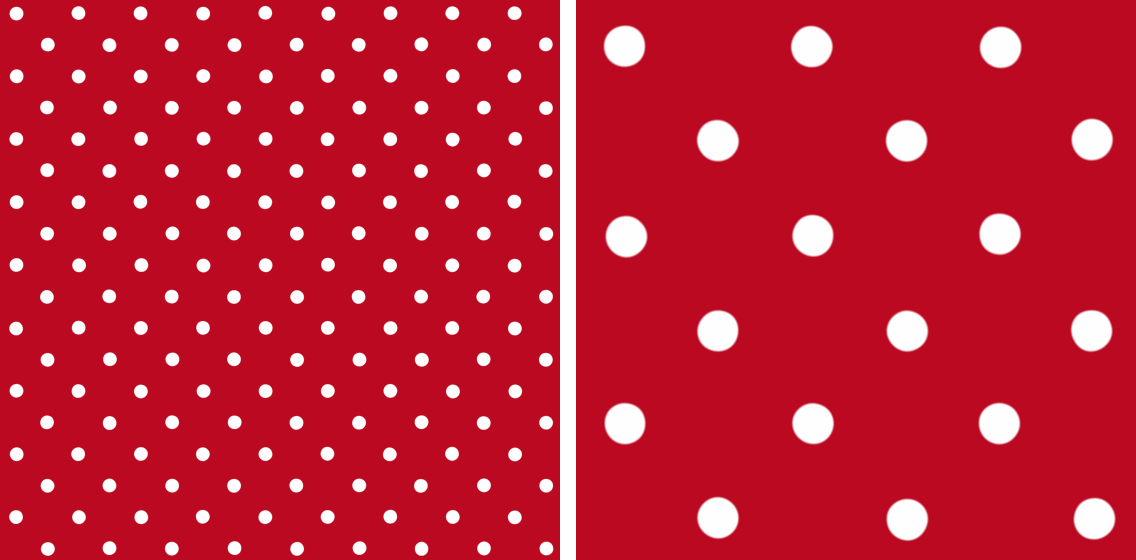
Left, the full canvas; right, a detail of the centre.
Give the GLSL for this pattern, as a WebGL 1 fragment shader.

```glsl
precision highp float;

uniform vec2 u_resolution;

const vec3 RED = vec3(0.73, 0.035, 0.125);
const vec3 WHITE = vec3(0.995, 0.995, 0.995);
const vec2 PITCH = vec2(0.1113, 0.05623);        // column step, row step
const vec2 FIRST_DOT = vec2(0.029, 0.0236);      // from the top left corner
const float DOT_RADIUS = 0.0122;
const float JITTER = 0.0009;
const float WOBBLE = 0.0006;
const float EDGE_SOFTNESS = 0.0018;

vec2 hash2(vec2 p) {
    vec3 q = fract(p.xyx * vec3(0.1031, 0.103, 0.0973));
    q += dot(q, q.yzx + 33.33);
    return fract((q.xx + q.yz) * q.zy);
}

float cornerSlope(vec2 corner, vec2 offset) {
    return dot(hash2(corner) * 2.0 - 1.0, offset);
}

float gradientNoise(vec2 p) {
    vec2 i = floor(p);
    vec2 f = fract(p);
    vec2 s = f * f * f * (f * (f * 6.0 - 15.0) + 10.0);
    vec2 e = vec2(1.0, 0.0);
    float low = mix(cornerSlope(i, f), cornerSlope(i + e, f - e), s.x);
    float high = mix(cornerSlope(i + e.yx, f - e.yx), cornerSlope(i + 1.0, f - 1.0), s.x);
    return mix(low, high, s.y);
}

// Signed distance to the nearest dot of a lattice whose odd rows shift by half a column
float staggeredDots(vec2 p, vec2 pitch, float radius, float jitter) {
    float row = floor(p.y / pitch.y + 0.5);
    float shift = 0.5 * mod(row, 2.0);
    float column = floor(p.x / pitch.x - shift + 0.5);
    vec2 center = vec2(column + shift, row) * pitch;
    center += (hash2(vec2(column, row) + 17.0) * 2.0 - 1.0) * jitter;
    return length(p - center) - radius;
}

float coverage(float dist, float width) {
    return 1.0 - smoothstep(-0.5 * width, 0.5 * width, dist);
}

void main() {
    float side = min(u_resolution.x, u_resolution.y);
    vec2 p = gl_FragCoord.xy / side;
    p.y = u_resolution.y / side - p.y;

    // Dots with slightly uneven placement and outline
    float dist = staggeredDots(p - FIRST_DOT, PITCH, DOT_RADIUS, JITTER);
    dist += WOBBLE * gradientNoise(p * 70.0 + 40.0);

    float edgeWidth = max(EDGE_SOFTNESS, 1.5 / side);
    gl_FragColor = vec4(mix(RED, WHITE, coverage(dist, edgeWidth)), 1.0);
}
```
